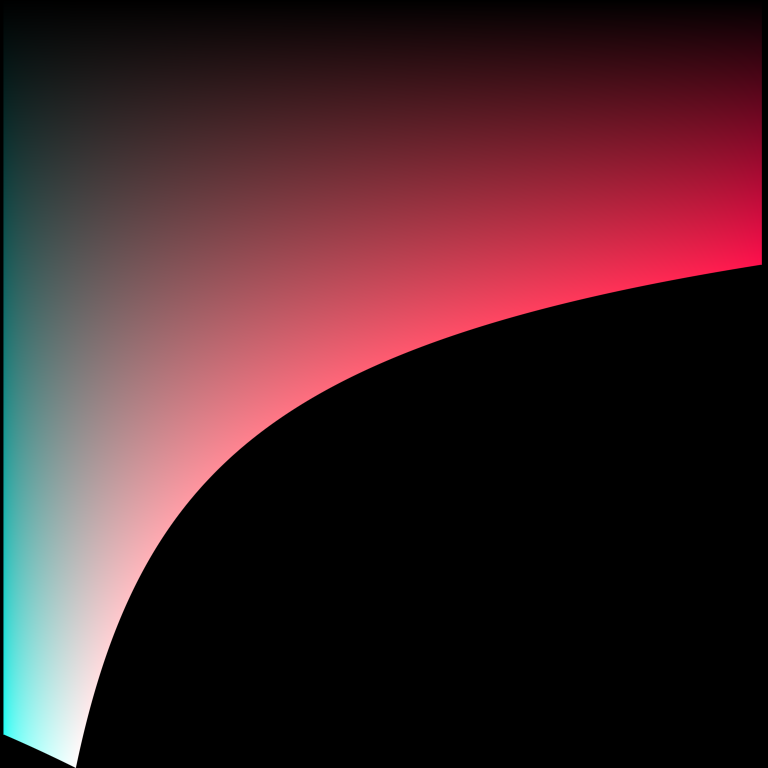
Write a WebGL 1 fragment shader that draws this background.

```glsl
precision highp float;
// Draws a gamut slice: cyan through white to crimson, fading to black at the top, cut by the display limit.

uniform vec2 u_resolution;

const float GAMMA = 2.2;
const float LEFT_EDGE = 0.0045;    // sides of the coloured area
const float RIGHT_EDGE = 0.992;
const float RED_ORIGIN = 0.004;    // where linear red reaches zero
const float RED_GAIN = 10.55;      // linear red gained across the canvas
const float GREEN_LOSS = 0.104;    // linear green lost per unit of red
const float BLUE_LOSS = 0.028;     // linear blue lost per unit of red
const vec3 BACKDROP = vec3(0.0);

// Linear colour of equal brightness along the horizontal axis; white where red is 1.
vec3 linearHue(float x) {
  float red = RED_GAIN * (x - RED_ORIGIN);
  vec3 hue = vec3(red, 1.0 - GREEN_LOSS * (red - 1.0), 1.0 - BLUE_LOSS * (red - 1.0));
  return max(hue, vec3(0.0001));
}

// Signed distance to the curve where a channel saturates, positive inside.
float limitDistance(float channel, float channelSlope, float level) {
  float limit = pow(channel, -1.0 / GAMMA);
  float slope = limit * channelSlope / (GAMMA * channel);
  return (limit - level) / sqrt(1.0 + slope * slope);
}

void main() {
  vec2 uv = gl_FragCoord.xy / u_resolution;
  float pixel = 1.0 / min(u_resolution.x, u_resolution.y);
  float level = 1.0 - uv.y;

  // Encoded colour grows in proportion to the distance from the top.
  vec3 hue = linearHue(uv.x);
  vec3 color = min(level * pow(hue, vec3(1.0 / GAMMA)), 1.0);

  // The area is bounded by red and green saturation and by both sides.
  float redLimit = limitDistance(hue.r, RED_GAIN, level);
  float greenLimit = limitDistance(hue.g, RED_GAIN * GREEN_LOSS, level);
  float sides = min(uv.x - LEFT_EDGE, RIGHT_EDGE - uv.x);
  float inside = min(min(redLimit, greenLimit), sides);
  float coverage = smoothstep(-0.7 * pixel, 0.7 * pixel, inside);

  gl_FragColor = vec4(mix(BACKDROP, color, coverage), 1.0);
}
```
